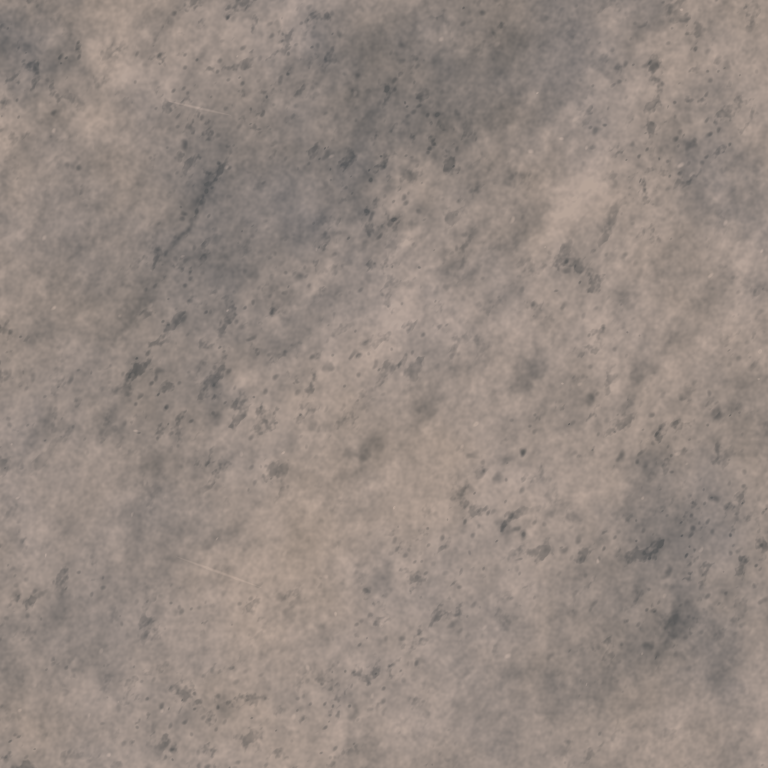
Reproduce this texture procedurally as a three.js fragment shader.

```glsl
varying vec2 vUv;

vec2 hash2(vec2 p) {
  vec3 q = fract(p.xyx * vec3(0.1031, 0.1030, 0.0973));
  q += dot(q, q.yzx + 33.33);
  return fract((q.xx + q.yz) * q.zy);
}

float corner(vec2 cell, vec2 f, vec2 o) {
  return dot(hash2(cell + o) * 2.0 - 1.0, f - o);
}

float gradientNoise(vec2 p) {
  vec2 cell = floor(p), f = fract(p);
  vec2 u = f * f * f * (f * (f * 6.0 - 15.0) + 10.0);
  return mix(mix(corner(cell, f, vec2(0.0)), corner(cell, f, vec2(1.0, 0.0)), u.x),
             mix(corner(cell, f, vec2(0.0, 1.0)), corner(cell, f, vec2(1.0)), u.x), u.y);
}

float fbm(vec2 p) {
  float sum = 0.0, amp = 1.0;
  for (int i = 0; i < 4; i++) {
    sum += amp * gradientNoise(p);
    p = mat2(1.6, 1.2, -1.2, 1.6) * p + 17.3;
    amp *= 0.6;
  }
  return sum;
}

// x runs along the diagonal wipe marks, y across them
vec2 toGrain(vec2 p) {
  return vec2(dot(p, vec2(0.62, 0.78)), dot(p, vec2(0.78, -0.62)));
}

float stain(vec2 p, vec2 centre, vec2 size) {
  vec2 q = toGrain(p - centre) / size;
  return exp(-dot(q, q));
}

// Soft line, thinning out towards both ends
float scratch(vec2 p, vec2 a, vec2 b, float width) {
  vec2 ab = b - a;
  float t = clamp(dot(p - a, ab) / dot(ab, ab), 0.0, 1.0);
  float taper = 0.35 + 2.6 * t * (1.0 - t);
  return (1.0 - smoothstep(0.0, width * taper, length(p - a - ab * t))) * min(taper, 1.0);
}

// Random soft ellipses, radius given as a fraction of a cell
float scatter(vec2 p, float cells, float density, float radius) {
  vec2 q = p * cells, home = floor(q);
  float cover = 0.0;
  for (int y = -1; y <= 1; y++) {
    for (int x = -1; x <= 1; x++) {
      vec2 cell = home + vec2(float(x), float(y));
      vec2 place = hash2(cell + cells), kind = hash2(cell + cells + 57.0);
      float d = length(toGrain(q - cell - place) * vec2(0.75, 1.05));
      d /= radius * mix(0.4, 1.0, kind.x);
      float spot = (1.0 - smoothstep(0.15, 1.0, d)) * mix(0.4, 1.0, place.x);
      cover = max(cover, spot * step(kind.y, density));
    }
  }
  return cover;
}

void main() {
  vec2 p = vUv, grain = toGrain(p);
  vec2 ragged = vec2(fbm(p * 9.0 + 3.0), fbm(p * 9.0 + 41.0));
  vec2 fray = vec2(gradientNoise(p * 55.0), gradientNoise(p * 55.0 + 80.0));

  // Broad grey stains
  vec2 s = p + ragged * 0.13 + fray * 0.02;
  float stains = 0.48 * stain(s, vec2(0.48, 0.83), vec2(0.27, 0.09))
    + 0.38 * stain(s, vec2(0.24, 0.71), vec2(0.32, 0.15))
    + 0.45 * stain(s, vec2(0.74, 0.95), vec2(0.20, 0.09))
    + 0.52 * stain(s, vec2(0.04, 0.96), vec2(0.08, 0.07))
    + 0.38 * stain(s, vec2(0.93, 0.76), vec2(0.07, 0.06))
    + 0.46 * stain(s, vec2(0.84, 0.22), vec2(0.27, 0.10))
    + 0.24 * stain(s, vec2(0.07, 0.20), vec2(0.22, 0.12));

  // Wiped streaks and mottling
  float streaks = fbm(grain * vec2(4.5, 20.0) + ragged * 0.5);
  float wiped = smoothstep(0.2, 0.75, p.y + 0.4 * ragged.x);
  float tone = 0.80 - stains * (1.0 + 0.8 * streaks);
  tone += 0.46 * streaks * mix(0.3, 1.0, wiped);
  tone += 0.30 * fbm(p * 7.0 + 12.0) + 0.32 * fbm(grain * vec2(24.0, 36.0));

  // Smudges gathered around the middle, then crumbs and pits
  float gathered = 0.25 + 0.75 * stain(p, vec2(0.60, 0.47), vec2(0.40, 0.30));
  tone -= 0.62 * gathered * scatter(p + ragged * 0.02 + fray * 0.022, 10.0, 0.55, 0.36);
  float patches = smoothstep(-0.3, 0.3, fbm(p * 5.0 + 70.0));
  tone -= 0.50 * patches * smoothstep(0.16, 0.50, fbm(grain * vec2(24.0, 36.0) + 9.0));
  tone -= 0.58 * patches * scatter(p + fray * 0.012, 32.0, 0.32, 0.30);
  tone -= 0.55 * patches * scatter(p + fray * 0.005, 66.0, 0.32, 0.34);
  tone += 0.45 * scatter(p + fray * 0.006, 27.0, 0.10, 0.13);

  // Dark scrapes and pale hairlines
  vec2 c = p + ragged * 0.018 + fray * 0.005;
  float scrapes = scratch(c, vec2(0.315, 0.845), vec2(0.23, 0.68), 0.013)
    + scratch(c, vec2(0.245, 0.71), vec2(0.15, 0.55), 0.015)
    + 0.8 * scratch(c, vec2(0.075, 0.48), vec2(0.02, 0.39), 0.015)
    + 0.6 * scratch(c, vec2(0.89, 0.25), vec2(0.85, 0.12), 0.012)
    + 0.8 * scratch(c, vec2(0.855, 0.58), vec2(0.81, 0.45), 0.022)
    + 0.8 * scratch(c, vec2(0.32, 0.32), vec2(0.21, 0.27), 0.014);
  tone -= 0.42 * scrapes * (0.8 + streaks);
  tone += 0.30 * scratch(p, vec2(0.22, 0.868), vec2(0.30, 0.85), 0.003);
  tone += 0.26 * scratch(p, vec2(0.23, 0.275), vec2(0.34, 0.235), 0.003);

  // Fine surface grain
  tone += 0.24 * gradientNoise(p * 80.0) + 0.24 * gradientNoise(p * 160.0);

  vec3 coolGrey = vec3(0.435, 0.415, 0.402);
  vec3 warmBeige = vec3(0.675, 0.612, 0.573);
  vec3 colour = mix(coolGrey, warmBeige, clamp(tone, -0.3, 1.15));
  float warmth = fbm(p * 4.0 + 25.0) + 0.15 - 0.9 * stains;
  colour += vec3(0.010, 0.001, -0.012) * warmth;
  gl_FragColor = vec4(colour, 1.0);
}
```
